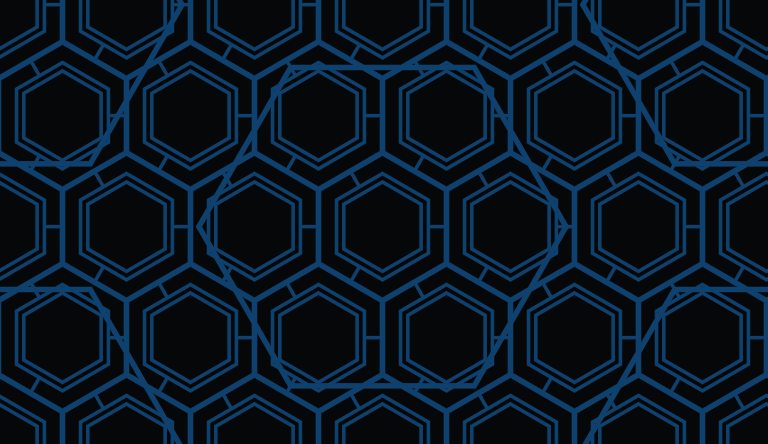
Give the GLSL for this pattern, as a Shadertoy shader.

```glsl
// Blue honeycomb of double-ringed cells with spokes, overlaid by large outlined hexagons; tiles seamlessly.

const vec3 BACKGROUND = vec3(0.018, 0.027, 0.031);
const vec3 LINE_COLOR = vec3(0.060, 0.255, 0.435);

const float SQRT3 = 1.7320508;
const vec2 TILE_SIZE = vec2(6.0, 2.0 * SQRT3); // canvas in cell widths: 6 columns, 4 rows
const vec2 CELL_ORIGIN = vec2(0.498, 0.4895);  // centre of one cell, as a share of the canvas

// Lengths below are in cell widths
const float WALL_WIDTH = 0.044;
const float RING_WIDTH = 0.028;
const float OUTER_RING = 0.359;
const float INNER_RING = 0.302;
const float SPOKE_WIDTH = 0.028;
const float BIG_SPACING = 2.0 * SQRT3;
const float BIG_APOTHEM = 1.242;
const float BIG_WIDTH = 0.043;

// Distance from the centre in apothems of a pointy-top hexagon
float hexRadius(vec2 p) {
    p = abs(p);
    return max(p.x, 0.5 * p.x + 0.5 * SQRT3 * p.y);
}

// Position relative to the nearest centre of a unit hexagonal lattice
vec2 hexCell(vec2 p) {
    vec2 period = vec2(1.0, SQRT3);
    vec2 a = mod(p + 0.5 * period, period) - 0.5 * period;
    vec2 b = mod(p, period) - 0.5 * period;
    return dot(a, a) < dot(b, b) ? a : b;
}

// Signed distance to a stroke, given the distance to its centre line
float stroke(float d, float width) {
    return abs(d) - 0.5 * width;
}

// Three spokes joining the outer ring to the cell wall
float spokes(vec2 p, float radius) {
    float d = 1.0;
    for (int i = 0; i < 3; i++) {
        float angle = float(i) * 2.0943951;
        vec2 dir = vec2(cos(angle), sin(angle));
        float across = stroke(dot(p, vec2(-dir.y, dir.x)), SPOKE_WIDTH);
        d = min(d, max(across, -dot(p, dir)));
    }
    return max(d, OUTER_RING - radius);
}

void mainImage(out vec4 fragColor, in vec2 fragCoord) {
    vec2 p = (fragCoord / iResolution.xy - CELL_ORIGIN) * TILE_SIZE;
    float pixel = TILE_SIZE.x / iResolution.x;

    // Small cells: wall, two rings and spokes
    vec2 cell = hexCell(p);
    float radius = hexRadius(cell);
    float d = stroke(radius - 0.5, WALL_WIDTH);
    d = min(d, stroke(radius - OUTER_RING, RING_WIDTH));
    d = min(d, stroke(radius - INNER_RING, RING_WIDTH));
    d = min(d, spokes(cell, radius));

    // Large flat-top hexagons: the same lattice, scaled with axes swapped
    float bigRadius = hexRadius(hexCell(p.yx / BIG_SPACING)) * BIG_SPACING;
    d = min(d, stroke(bigRadius - BIG_APOTHEM, BIG_WIDTH));

    float ink = clamp(0.5 - d / pixel, 0.0, 1.0);
    fragColor = vec4(mix(BACKGROUND, LINE_COLOR, ink), 1.0);
}
```
